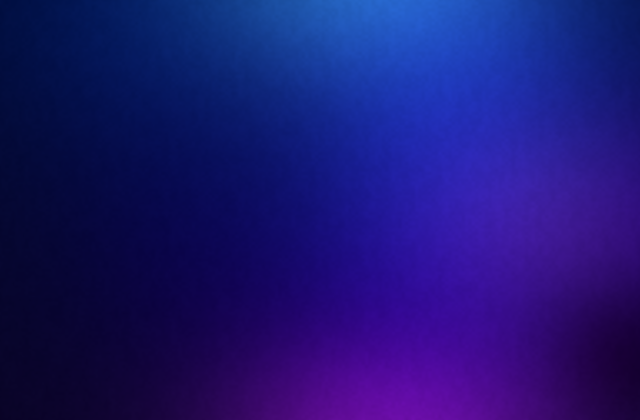
This background is drawn by a WebGL 1 fragment shader. Its source:

```glsl
precision highp float;

uniform vec2 u_resolution;

// Backdrop, from the lower to the upper edge
const vec3 NIGHT_LOW = vec3(0.035, 0.015, 0.15);
const vec3 NIGHT_HIGH = vec3(0.0, 0.04, 0.20);

// Light added by each glow
const vec3 BLUE = vec3(0.06, 0.10, 0.46);
const vec3 SKY = vec3(0.13, 0.33, 0.37);
const vec3 VIOLET = vec3(0.16, 0.03, 0.06);
const vec3 MAGENTA = vec3(0.36, 0.05, 0.39);
const vec3 INDIGO = vec3(0.05, -0.05, 0.12);
const vec3 PLUM = vec3(0.06, -0.02, 0.12);
const vec3 TEAL = vec3(0.0, 0.035, 0.13);
const vec3 NAVY = vec3(0.005, -0.01, 0.06);
const vec3 SHADE = vec3(-0.03, -0.03, -0.12);

// Glow centres (xy) and radii (zw), as fractions of the canvas
const vec4 BLUE_AREA = vec4(0.72, 0.66, 0.29, 0.49);
const vec4 SKY_AREA = vec4(0.58, 1.08, 0.28, 0.27);
const vec4 VIOLET_AREA = vec4(0.84, 0.47, 0.21, 0.26);
const vec4 MAGENTA_AREA = vec4(0.62, -0.05, 0.28, 0.24);
const vec4 INDIGO_AREA = vec4(0.65, 0.24, 0.29, 0.29);
const vec4 PLUM_AREA = vec4(1.05, 0.48, 0.14, 0.27);
const vec4 TEAL_AREA = vec4(0.24, 0.95, 0.25, 0.35);
const vec4 NAVY_AREA = vec4(0.27, 0.42, 0.20, 0.35);
const vec4 SHADE_AREA = vec4(0.97, 0.17, 0.12, 0.16);

// Faint mottling: cells across the canvas, and strength
const vec2 STREAK_CELLS = vec2(96.0, 32.0);
const vec2 SPECK_CELLS = vec2(192.0, 126.0);
const float MOTTLE_STRENGTH = 0.07;
const float MOTTLE_FLOOR = 0.008;

float hash(vec2 p) {
  return fract(sin(dot(p, vec2(127.1, 311.7))) * 43758.5453);
}

float valueNoise(vec2 p) {
  vec2 cell = floor(p);
  vec2 f = smoothstep(0.0, 1.0, fract(p));
  float low = mix(hash(cell), hash(cell + vec2(1.0, 0.0)), f.x);
  float high = mix(hash(cell + vec2(0.0, 1.0)), hash(cell + 1.0), f.x);
  return mix(low, high, f.y);
}

// Soft elliptical falloff, 1 at the centre
float glow(vec2 uv, vec4 area) {
  vec2 d = (uv - area.xy) / area.zw;
  return exp(-dot(d, d));
}

void main() {
  vec2 uv = gl_FragCoord.xy / u_resolution;

  // Dark backdrop
  vec3 color = mix(NIGHT_LOW, NIGHT_HIGH, uv.y);

  // Cool light in the centre and along the top
  color += BLUE * glow(uv, BLUE_AREA);
  color += SKY * glow(uv, SKY_AREA);
  color += TEAL * glow(uv, TEAL_AREA);
  color += NAVY * glow(uv, NAVY_AREA);

  // Purple light on the right and along the bottom
  color += VIOLET * glow(uv, VIOLET_AREA);
  color += MAGENTA * glow(uv, MAGENTA_AREA);
  color += INDIGO * glow(uv, INDIGO_AREA);
  color += PLUM * glow(uv, PLUM_AREA);

  // Dim patch towards the lower right corner
  color += SHADE * glow(uv, SHADE_AREA);

  // Mottled grain, upright streaks with finer specks on top
  float grain = 0.5 * valueNoise(uv * STREAK_CELLS)
              + 0.5 * valueNoise(uv * SPECK_CELLS) - 0.5;
  color += grain * (MOTTLE_STRENGTH * color + MOTTLE_FLOOR);

  gl_FragColor = vec4(clamp(color, 0.0, 1.0), 1.0);
}
```
